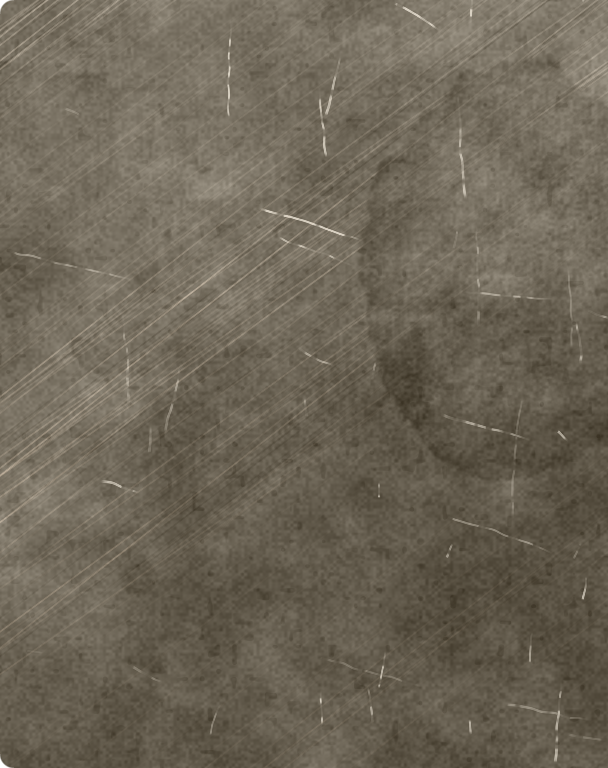
A WebGL 1 fragment shader for this texture:

```glsl
precision highp float;
// Worn grey-brown metal plate with diagonal brushing, loose scratches and a crusty dark patch.

uniform vec2 u_resolution;

const float BASE_TONE = 0.385;
const vec3 TINT = vec3(0.030, 0.0, -0.057);       // warm shift added to the grey tone
const vec3 COPPER = vec3(0.035, 0.0, -0.025);     // extra warmth inside brushed lines
const float BRUSH_ANGLE = 0.635;
const float BRUSH_GAIN = 0.19;
const float LINE_HALF_WIDTH = 0.0004;
const float MOTTLE = 0.21;
const float RELIEF = 0.26;
const float GRAIN = 0.085;
const vec2 PATCH_CENTER = vec2(0.665, 0.645);
const vec2 PATCH_SIZE = vec2(0.20, 0.25);
const float CORNER_RADIUS = 0.018;
const int SCRATCHES = 44;

float hash(vec2 p) {
  return fract(sin(dot(p, vec2(127.1, 311.7))) * 43758.5453);
}

float noise(vec2 p) {
  vec2 i = floor(p), f = fract(p);
  f = f * f * (3.0 - 2.0 * f);
  return mix(mix(hash(i), hash(i + vec2(1.0, 0.0)), f.x),
             mix(hash(i + vec2(0.0, 1.0)), hash(i + vec2(1.0, 1.0)), f.x), f.y);
}

float fbm(vec2 p) {
  float sum = 0.0, amp = 0.5;
  for (int i = 0; i < 5; i++) {
    sum += amp * noise(p);
    p = mat2(1.6, 1.2, -1.2, 1.6) * p + 7.3;
    amp *= 0.5;
  }
  return sum / 0.97;
}

vec2 alongAcross(vec2 p, float angle) {
  vec2 d = vec2(cos(angle), sin(angle));
  return vec2(dot(p, d), dot(p, vec2(-d.y, d.x)));
}

// Parallel hairlines, one per row, each fading in and out along its length.
float brushed(vec2 p, float angle, float rows, float density, float aa) {
  vec2 q = alongAcross(p, angle);
  float v = q.y * rows, id = floor(v);
  float r = hash(vec2(id, rows));
  float center = 0.5 + 0.3 * (hash(vec2(id + 5.0, rows)) - 0.5);
  float dist = abs(fract(v) - center) / rows;
  float extent = smoothstep(0.25, 0.8, noise(vec2(q.x * 3.5 + r * 60.0, id)));
  float wear = 0.6 + 0.4 * noise(vec2(q.x * 45.0, id));
  float line = 1.0 - smoothstep(LINE_HALF_WIDTH, LINE_HALF_WIDTH + aa, dist);
  return line * extent * wear * step(1.0 - density, r) * (0.35 + 0.65 * hash(vec2(id, 3.0)));
}

// Scattered broken strokes, mostly steep, some shallow and falling to the right.
float looseScratches(vec2 p, float aspect, float aa) {
  float total = 0.0;
  for (int i = 0; i < SCRATCHES; i++) {
    float k = float(i) + 1.0;
    vec2 start = vec2(hash(vec2(k, 1.3)) * aspect, hash(vec2(k, 2.7)));
    float h = hash(vec2(k, 4.1)), turn = hash(vec2(k, 5.9));
    float angle = h < 0.6 ? mix(1.15, 1.8, turn) : mix(-0.7, -0.1, turn);
    float size = hash(vec2(k, 6.2));
    float len = 0.02 + 0.16 * size * size;
    vec2 q = alongAcross(p - start, angle);
    float t = q.x / len;
    float bend = (hash(vec2(k, 7.7)) - 0.5) * 1.2 * q.x * q.x;
    float wobble = 0.003 * (noise(vec2(q.x * 60.0, k)) - 0.5);
    float width = 0.0005 + 0.0008 * hash(vec2(k, 8.4)) * (1.0 - clamp(t, 0.0, 1.0));
    float stroke = 1.0 - smoothstep(width, width + aa, abs(q.y + bend + wobble));
    float ends = smoothstep(0.0, 0.08, t) * (1.0 - smoothstep(0.75, 1.0, t));
    float broken = 0.15 + 0.85 * smoothstep(0.25, 0.6, noise(vec2(q.x * 120.0, k * 3.0)));
    total = max(total, stroke * ends * broken * mix(0.10, 0.42, hash(vec2(k, 9.5))));
  }
  return total;
}

void main() {
  vec2 p = gl_FragCoord.xy / u_resolution.y;
  float aspect = u_resolution.x / u_resolution.y;
  float aa = max(1.0 / u_resolution.y, 0.0012);
  float across = alongAcross(p, BRUSH_ANGLE).y;

  // Broad lighting and mottled wear
  float band = (across - 0.33) / 0.24;
  float tone = BASE_TONE + 0.11 * (p.y - 0.5) + 0.045 * exp(-band * band);
  tone += MOTTLE * (fbm(p * 4.5 + 2.0) - 0.5) + 0.13 * (fbm(p * 17.0) - 0.5);
  float flake = fbm(p * 3.2 + 9.0);
  tone += 0.022 * smoothstep(0.51, 0.535, flake) - 0.025 * smoothstep(0.60, 0.64, flake);

  // Dark patch with a ragged rim
  float ragged = 0.55 * (fbm(p * 5.0 + 21.0) - 0.5) + 0.10 * (fbm(p * 28.0) - 0.5);
  float edge = length((p - PATCH_CENTER) / PATCH_SIZE) - 1.0 + ragged;
  float inside = 1.0 - smoothstep(-0.02, 0.02, edge);
  tone -= inside * (0.035 + 0.035 * exp(edge * 14.0));
  tone += 0.018 * (1.0 - inside) * exp(-max(edge, 0.0) * 12.0);

  // Crust relief, pits, pale smudges and grain
  float rough = 0.35 + 0.5 * inside + 0.5 * smoothstep(0.5, 0.65, fbm(p * 3.7 + 31.0));
  tone += RELIEF * rough * (fbm(p * 34.0) - fbm(p * 34.0 + vec2(-0.09, 0.12)));
  tone -= 0.05 * smoothstep(0.78, 0.92, noise(p * 95.0));
  tone += 0.05 * smoothstep(0.74, 0.86, noise(p * 24.0 + 4.0)) * fbm(p * 50.0);
  tone += GRAIN * (noise(p * 250.0) - 0.5);

  // Diagonal brushing, strongest toward the upper left
  float bundle = 0.3 + 0.7 * smoothstep(0.3, 0.7, noise(vec2(across * 16.0, 2.0)));
  float reach = mix(0.22, 1.0, smoothstep(-0.15, 0.45, across)) * bundle * (1.0 - 0.65 * inside);
  float lines = brushed(p, BRUSH_ANGLE, 80.0, 0.55, aa)
              + brushed(p, BRUSH_ANGLE + 0.03, 125.0, 0.5, aa)
              + 0.7 * brushed(p, BRUSH_ANGLE - 0.025, 185.0, 0.6, aa);
  float grooves = brushed(p, BRUSH_ANGLE + 0.01, 150.0, 0.6, aa);
  float brush = min(lines, 1.3) * reach;
  tone += BRUSH_GAIN * brush - 0.07 * grooves * reach;

  tone += looseScratches(p, aspect, aa);
  vec3 color = vec3(clamp(tone, 0.2, 0.82)) + TINT + COPPER * brush * (1.0 - 0.7 * p.y);

  // Rounded left corners on white
  vec2 c = vec2(CORNER_RADIUS - p.x, abs(p.y - 0.5) - 0.5 + CORNER_RADIUS);
  float outside = smoothstep(-aa, aa, length(max(c, 0.0)) - CORNER_RADIUS) * step(0.0, min(c.x, c.y));
  gl_FragColor = vec4(mix(color, vec3(1.0), outside), 1.0);
}
```
